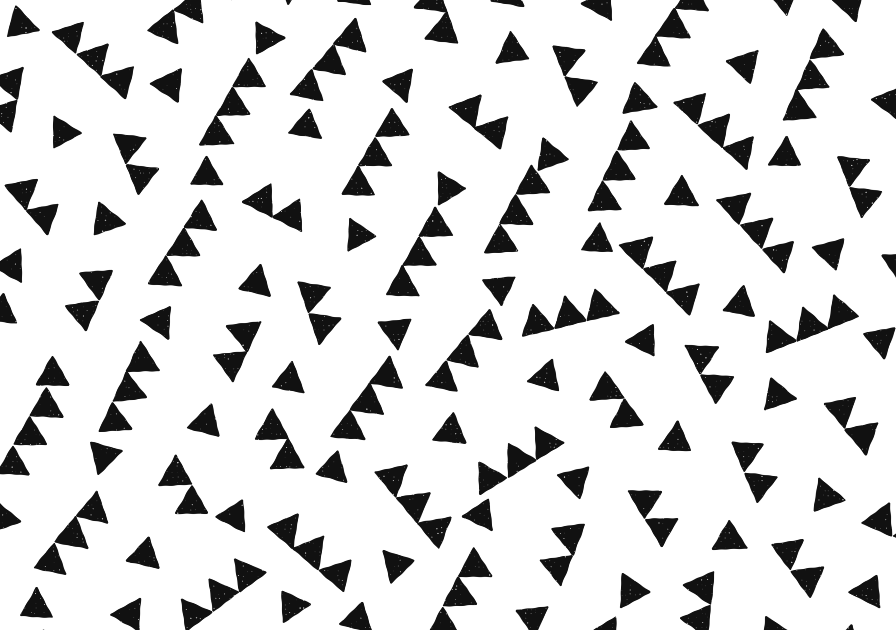
Reproduce this pattern procedurally as a WebGL 1 fragment shader.

```glsl
precision highp float;
// Scattered black triangles, single and joined into short toothed strips, with a fine grain.

uniform vec2 u_resolution;

// Lengths are fractions of the canvas height.
const float CELL = 0.121;
const float TILT = 0.36;
const vec2 TOOTH = vec2(0.053, 0.048);
const float CORNER = 0.0018;
const float GRAIN_CELL = 0.0075;
const vec3 PAPER = vec3(1.0);
const vec3 INK = vec3(0.066);

float hash(vec2 p, float seed) {
  vec3 q = fract(vec3(p.xyx + seed * 7.31) * vec3(0.1031, 0.1030, 0.0973));
  q += dot(q, q.yzx + 33.33);
  return fract((q.x + q.y) * q.z);
}

vec2 hash2(vec2 p, float seed) {
  return vec2(hash(p, seed), hash(p, seed + 1.0));
}

vec2 turn(vec2 p, float angle) {
  float c = cos(angle), s = sin(angle);
  return vec2(c * p.x - s * p.y, s * p.x + c * p.y);
}

// Signed distance to an isosceles triangle centred on half its height.
float triangle(vec2 p, vec2 size) {
  vec2 corner = vec2(0.5 * size.x, -size.y);
  p = vec2(abs(p.x), p.y - 0.5 * size.y);
  vec2 side = p - corner * clamp(dot(p, corner) / dot(corner, corner), 0.0, 1.0);
  vec2 base = p - corner * vec2(clamp(p.x / corner.x, 0.0, 1.0), 1.0);
  vec2 d = min(vec2(dot(side, side), p.x * corner.y - p.y * corner.x),
               vec2(dot(base, base), p.y - corner.y));
  return -sqrt(d.x) * sign(d.y);
}

float roundedTriangle(vec2 p, vec2 size, float radius) {
  return triangle(p, size - vec2(2.4, 2.6) * radius) - radius;
}

// Row of triangles standing side by side on one base line.
float strip(vec2 p, float count, vec2 id) {
  float middle = 0.5 * (count - 1.0);
  float d = 1.0;
  for (int i = 0; i < 3; i++) {
    float n = float(i);
    if (n >= count) break;
    float lean = (hash(id, 20.0 + n) - 0.5) * 0.14;
    float grow = 0.98 + 0.06 * hash(id, 30.0 + n);
    vec2 q = p - vec2((n - middle) * TOOTH.x, 0.0);
    q.x -= lean * (q.y + 0.5 * TOOTH.y);
    d = min(d, roundedTriangle(q, TOOTH * grow, CORNER));
  }
  return d;
}

// Base line direction: a few favoured slants for strips, any for singles.
float heading(vec2 id, float count) {
  float pick = hash(id, 3.0);
  float spread = hash(id, 4.0);
  if (count < 1.5) return radians(360.0 * spread);
  if (count < 2.5) return radians(pick < 0.7 ? mix(-75.0, -18.0, spread) : mix(65.0, 130.0, spread));
  if (pick < 0.62) return radians(mix(218.0, 250.0, spread));
  return radians(pick < 0.84 ? mix(10.0, 38.0, spread) : mix(-50.0, -40.0, spread));
}

// Singles and strips alternate over a tilted, jittered grid.
float scatter(vec2 p) {
  vec2 grid = turn(p, TILT) / CELL;
  vec2 home = floor(grid);
  float d = 1.0;
  for (int j = -1; j <= 1; j++) {
    for (int i = -1; i <= 1; i++) {
      vec2 id = home + vec2(float(i), float(j));
      bool single = mod(id.x + id.y, 2.0) < 0.5;
      float count = single ? 1.0 : (hash(id, 5.0) < 0.55 ? 2.0 : 3.0);
      float jitter = single ? 0.22 : 0.3 - 0.07 * count;
      vec2 centre = id + 0.5 + (hash2(id, 1.0) - 0.5) * jitter;
      vec2 local = turn((grid - centre) * CELL, -TILT - heading(id, count));
      d = min(d, strip(local, count, id));
    }
  }
  return d;
}

// Sparse pale specks, one at most per small cell.
float grain(vec2 p, float pixel) {
  vec2 id = floor(p / GRAIN_CELL);
  vec2 centre = (id + 0.25 + 0.5 * hash2(id, 11.0)) * GRAIN_CELL;
  float radius = mix(0.0005, 0.0012, hash(id, 13.0));
  float dotMask = 1.0 - smoothstep(-0.5 * pixel, 0.5 * pixel, length(p - centre) - radius);
  float strength = hash(id, 14.0);
  return step(hash(id, 15.0), 0.42) * dotMask * mix(0.1, 0.75, strength * strength);
}

void main() {
  vec2 p = gl_FragCoord.xy / u_resolution.y;
  float pixel = 1.0 / u_resolution.y;

  // Slightly uneven, hand-cut edges.
  float wobble = 0.0003 * (sin(p.x * 310.0 + p.y * 90.0) + sin(p.y * 270.0 - p.x * 120.0));
  float inked = 1.0 - smoothstep(-0.6 * pixel, 0.6 * pixel, scatter(p) + wobble);

  vec3 speckled = mix(INK, PAPER, grain(p, pixel));
  gl_FragColor = vec4(mix(PAPER, speckled, inked), 1.0);
}
```
